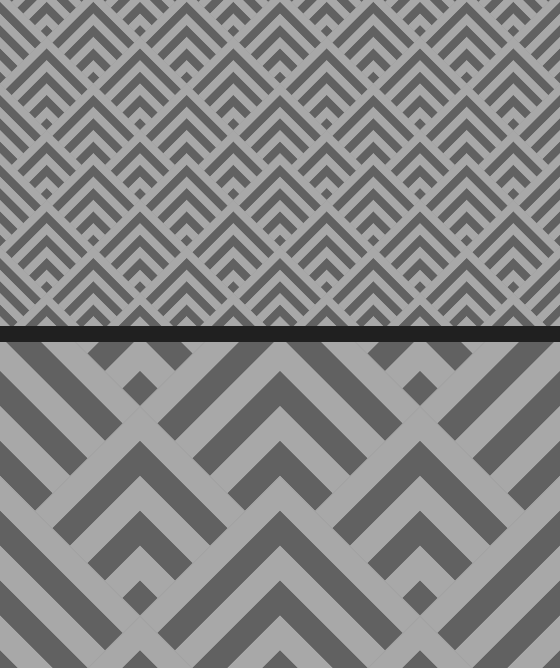
Top, the full canvas; bottom, a detail of the centre.
This pattern is drawn by a WebGL 1 fragment shader. Its source:

```glsl
precision mediump float;
// Overlapping rows of grey chevron scales, with one closer-set row per tile.

uniform vec2 u_resolution;

// Lengths are in stripe widths, measured vertically.
const vec2 TILE_COUNT = vec2(6.0, 2.0);
const vec2 TILE_SIZE = vec2(8.0, 14.0);
const float ROWS_PER_TILE = 4.0;
const float ROW_STEP = 4.0;        // the last row of a tile is cut short
const float TOP_OFFSET = 0.16;
const float BORDER = 1.0;          // light margin above each scale
const float SEAM_WIDTH = 0.06;
const float SEAM_SHADE = 0.03;
const vec3 LIGHT = vec3(0.66);
const vec3 DARK = vec3(0.38);

// Height of the scale tip in a given row, continuing across tiles.
float rowPeak(float row) {
  float tile = floor(row / ROWS_PER_TILE);
  return tile * TILE_SIZE.y + (row - tile * ROWS_PER_TILE) * ROW_STEP;
}

// Depth below the roof-shaped outer edge of the nearest scale in a row.
float scaleDepth(vec2 p, float row) {
  float halfTile = 0.5 * TILE_SIZE.x;
  float shift = mod(row, 2.0) * halfTile;
  float dx = abs(mod(p.x - shift + halfTile, TILE_SIZE.x) - halfTile);
  return p.y - rowPeak(row) - dx;
}

// Alternating stripes of equal width, starting dark at depth zero.
vec3 chevrons(float depth, float blur) {
  float inside = max(depth, -0.5 * BORDER);
  float edge = 0.5 - abs(mod(inside + 0.5, 2.0) - 1.0);
  vec3 color = mix(LIGHT, DARK, smoothstep(-blur, blur, edge));
  float seam = 1.0 - smoothstep(0.0, SEAM_WIDTH + blur, abs(depth + BORDER));
  return color - SEAM_SHADE * seam;
}

void main() {
  vec2 uv = gl_FragCoord.xy / u_resolution;
  vec2 p = vec2(uv.x, 1.0 - uv.y) * TILE_COUNT * TILE_SIZE;
  p.y = mod(p.y - TOP_OFFSET, TILE_SIZE.y);

  // Edge softness of about one pixel across a diagonal line.
  float blur = 0.75 * TILE_COUNT.y * TILE_SIZE.y / u_resolution.y;

  // Lower rows lie over the ones above them.
  vec3 color = LIGHT;
  for (int i = -2; i <= 4; i++) {
    float depth = scaleDepth(p, float(i));
    float cover = smoothstep(-blur, blur, depth + BORDER);
    color = mix(color, chevrons(depth, blur), cover);
  }

  gl_FragColor = vec4(color, 1.0);
}
```
